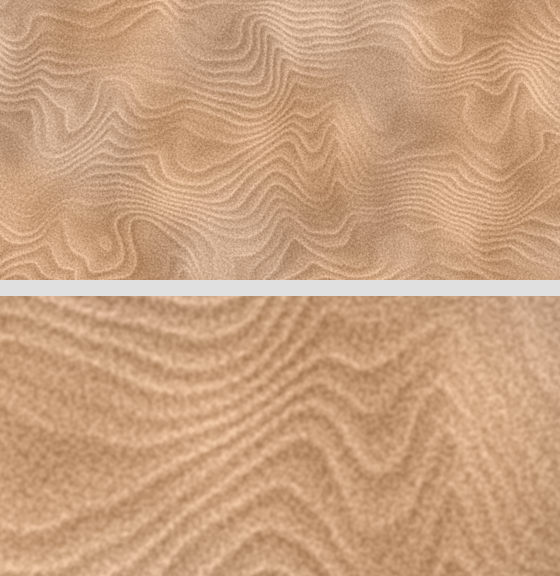
Top, the full canvas; bottom, a detail of the centre.
Write a Shadertoy shader that draws this texture.

```glsl
#define DARK_SAND vec3(0.705, 0.545, 0.412)
#define LIGHT_SAND vec3(0.870, 0.718, 0.592)
#define PALE_SHIFT vec3(-0.005, 0.007, 0.024)
#define LAYERS 25.0
#define FOLD_HEIGHT 0.42
#define CREST_WIDTH 0.0056
#define CREST_LIGHT 0.62
#define LAYER_SHADE 0.22
#define BROAD_SHADE 0.62
#define SLOPE_SHADE 0.13
#define GRAIN_SCALE 112.0
#define GRAIN_CONTRAST 0.60

const float TAU = 6.2831853;

vec2 gradientDir(vec2 cell) {
    vec3 q = fract(cell.xyx * vec3(0.1031, 0.1030, 0.0973));
    q += dot(q, q.yzx + 33.33);
    float angle = TAU * fract((q.x + q.y) * q.z);
    return vec2(cos(angle), sin(angle));
}

// Gradient noise, roughly -0.7 to 0.7
float noise(vec2 p) {
    vec2 i = floor(p), f = p - i;
    vec2 u = f * f * f * (f * (f * 6.0 - 15.0) + 10.0);
    vec2 e = vec2(0.0, 1.0);
    float low = mix(dot(gradientDir(i), f),
                    dot(gradientDir(i + e.yx), f - e.yx), u.x);
    float high = mix(dot(gradientDir(i + e.xy), f - e.xy),
                     dot(gradientDir(i + e.yy), f - e.yy), u.x);
    return mix(low, high, u.y);
}

// Layer coordinate: its contours have pointed crests and round troughs
float layerPhase(vec2 p) {
    vec2 q = p + 0.12 * vec2(noise(p * vec2(2.2, 3.2) + 3.3),
                             noise(p * 3.0 + 17.1));
    float large = noise(q * vec2(2.3, 1.8) + 5.7);
    float small = noise(q * vec2(4.6, 3.6) + 11.4);
    float folds = -FOLD_HEIGHT * sqrt(large * large + 0.003);
    folds -= 0.10 * sqrt(small * small + 0.004);
    folds += 0.05 * noise(q * vec2(4.0, 3.0) + 41.2);
    folds += 0.009 * noise(q * 13.0);
    return LAYERS * (q.y - folds) + 1.8 * noise(q * vec2(1.5, 4.5) + 23.6);
}

// Fine sand grains in two sizes
float grain(vec2 p) {
    vec2 turned = mat2(0.8, 0.6, -0.6, 0.8) * p * GRAIN_SCALE;
    return noise(turned) + 0.75 * noise(turned.yx * 1.47 + 7.9);
}

void mainImage(out vec4 fragColor, in vec2 fragCoord) {
    vec2 p = fragCoord / iResolution.y;

    // Distance to the nearest layer crest, in canvas units
    float phase = layerPhase(p);
    vec2 rise = vec2(dFdx(phase), dFdy(phase)) * iResolution.y;
    float offset = fract(phase) - 0.5;
    float crestDist = offset / max(length(rise), 8.0);
    float width = max(CREST_WIDTH, 0.8 / iResolution.y);
    float crest = exp(-crestDist * crestDist / (width * width));

    // Crests fade along each layer and thin out in smooth patches
    float patches = noise(p * vec2(2.2, 3.4) + 31.5);
    float along = noise(vec2(p.x * 3.5, floor(phase) * 1.7 + 0.4));
    float strength = smoothstep(-0.50, 0.28, patches + 0.7 * along);

    // Lit upper sides and shaded undersides of the layers
    float tone = 0.37 + CREST_LIGHT * crest * strength;
    tone += LAYER_SHADE * sin(TAU * offset) * (0.3 + 0.7 * strength);

    // Side light on the folds, broad hollows and grain
    tone += SLOPE_SHADE * clamp(rise.x / LAYERS, -1.5, 1.5);
    tone += BROAD_SHADE * noise(p * vec2(3.2, 2.6) + 51.8);
    tone += 0.6 * BROAD_SHADE * noise(p * vec2(7.0, 6.0) + 63.1);
    tone += GRAIN_CONTRAST * grain(p);

    // Paler, cooler sand drifts in from the upper left
    float pale = smoothstep(-0.28, 0.36, noise(p * 2.4 + 71.3)
                            + 0.35 * (p.y - 0.5 * p.x));
    vec3 color = mix(DARK_SAND, LIGHT_SAND, clamp(tone, -0.35, 1.4));
    fragColor = vec4(color + PALE_SHIFT * (2.0 * pale - 1.0), 1.0);
}
```
